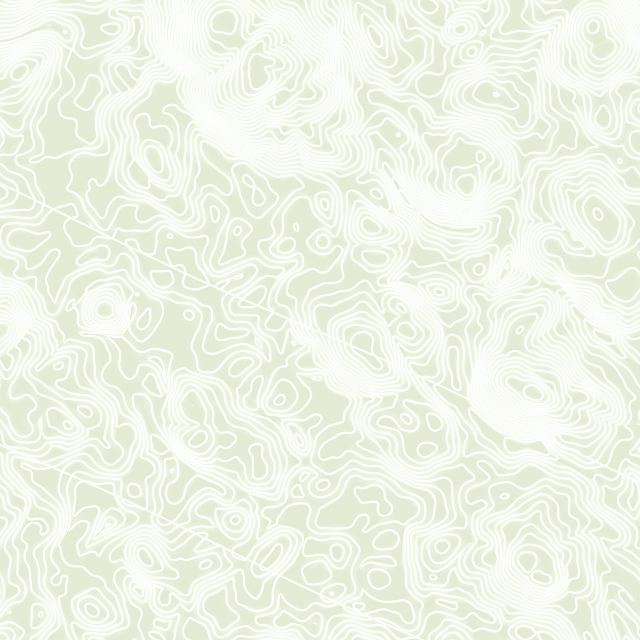
Give the GLSL for this pattern, as a WebGL 1 fragment shader.

```glsl
precision highp float;
// Pale topographic map: white contour lines over a soft green ground.
// Height is a sum of folded cellular bumps, warped by layered sines;
// its slope turns level differences into true distances to each line.

uniform vec2 u_resolution;

vec3 hash3(vec2 cell) {
  vec3 q = fract(vec3(cell.xyx) * vec3(0.1031, 0.1030, 0.0973));
  q += dot(q, q.yxz + 33.33);
  return fract((q.xxy + q.yzz) * q.zyx);
}

// One smooth bump of random height, up or down, in each jittered cell.
float bumps(vec2 p) {
  vec2 cell = floor(p);
  float sum = 0.0;
  for (int j = -1; j <= 1; j++) {
    for (int i = -1; i <= 1; i++) {
      vec2 neighbour = cell + vec2(float(i), float(j));
      vec3 rnd = hash3(neighbour + 57.0);
      vec2 offset = p - neighbour - rnd.xy;
      float falloff = max(0.0, 1.0 - dot(offset, offset));
      sum += (2.0 * rnd.z - 1.0) * falloff * falloff * falloff;
    }
  }
  return sum;
}

// Softened absolute value: folds slopes into narrow valleys.
float fold(float v) {
  return sqrt(v * v + 0.003);
}

// Terrain height, counted in contour intervals.
float height(vec2 p) {
  p += 0.012 * sin(p.yx * 17.0 + vec2(0.4, 2.1));
  p += 0.004 * sin(p.yx * 43.0 + p * 21.0 + vec2(1.7, 0.0));
  mat2 turn = mat2(0.8, 0.6, -0.6, 0.8);

  // Broad ridges run from upper left to lower right.
  vec2 ridge = vec2(p.x + p.y, 0.55 * (p.x - p.y));
  float h = 15.0 * fold(bumps(ridge * 3.6 + 3.0));

  // Hills, spurs and gullies.
  p = turn * p;
  h += 8.0 * fold(bumps(p * 8.0 + 11.0));
  p = turn * p;
  h += 3.0 * fold(bumps(p * 17.0 + 29.0));
  p = turn * p;
  return h + 0.95 * bumps(p * 34.0 + 41.0);
}

// Coverage of a stroke at a distance from its centre line.
float stroke(float dist, float halfWidth) {
  float soft = max(0.0010, 0.6 / u_resolution.y);
  return 1.0 - smoothstep(halfWidth - soft, halfWidth + soft, dist);
}

void main() {
  vec2 p = gl_FragCoord.xy / u_resolution.y;

  // Height and slope by finite differences.
  float e = 0.0008;
  float h = height(p);
  vec2 gradient = vec2(height(p + vec2(e, 0.0)), height(p + vec2(0.0, e))) - h;
  float slope = max(length(gradient) / e, 1.0);

  // Flat ground is olive, steep ground a lighter green.
  vec3 flatGreen = vec3(0.895, 0.918, 0.832);
  vec3 steepGreen = vec3(0.932, 0.966, 0.896);
  vec3 color = mix(flatGreen, steepGreen, smoothstep(35.0, 150.0, slope));

  // Contours at whole height levels.
  float levelGap = abs(fract(h) - 0.5);
  float lines = stroke((0.5 - levelGap) / slope, 0.0017);

  // Two thin, nearly straight tracks crossing the slopes.
  for (int i = 0; i < 2; i++) {
    float trackY = 0.305 + 0.405 * float(i) - 0.46 * p.x;
    trackY += 0.004 * sin(9.0 * p.x + 2.0 * float(i));
    lines = max(lines, 0.9 * stroke(0.91 * abs(p.y - trackY), 0.0016));
  }

  color = mix(color, vec3(0.995, 1.0, 0.988), lines);
  gl_FragColor = vec4(color, 1.0);
}
```
